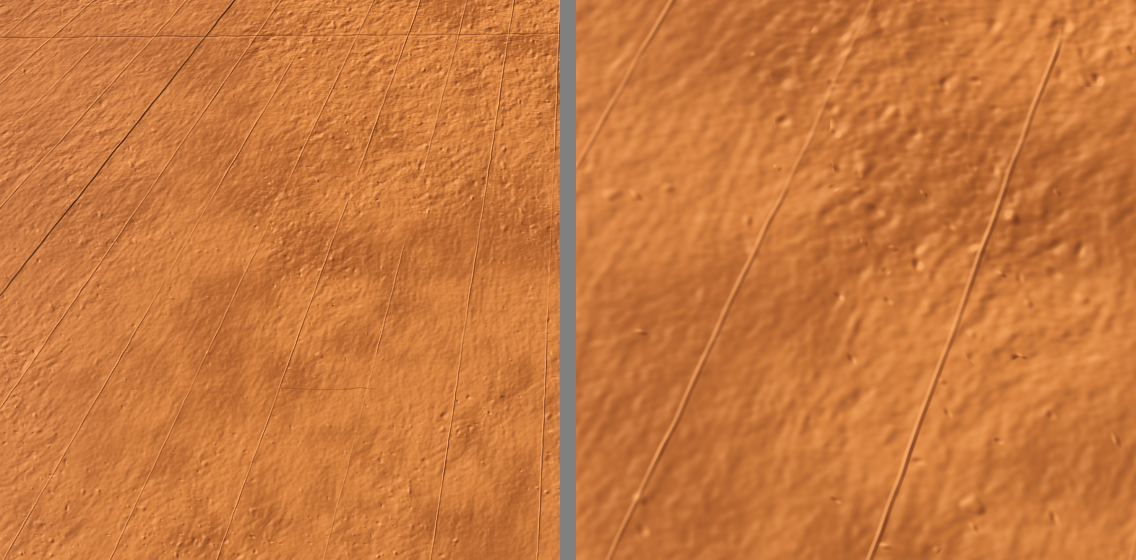
Left: the whole. Right: its middle third, enlarged.
Write a three.js fragment shader that draws this texture.

```glsl
// Ochre plastered floor seen in perspective: board joints fan out towards
// the viewer over a rough relief, lit from the upper left.
// Joints are integer lines of a board coordinate; relief is layered noise.
varying vec2 vUv;

const vec3 OCHRE = vec3(0.85, 0.51, 0.25);
const vec3 BROWN = vec3(0.73, 0.41, 0.19);
const vec3 ROSE = vec3(0.81, 0.50, 0.30);
const vec3 LIGHT = vec3(1.0, 0.70, 0.43);
const vec3 SHADOW = vec3(0.46, 0.22, 0.11);
const vec2 LIGHT_STEP = vec2(-0.0015, 0.0010);

float hash(vec2 p) {
  return fract(sin(dot(p, vec2(127.1, 311.7))) * 43758.5453);
}

float noise(vec2 p) {
  vec2 i = floor(p), f = fract(p);
  f = f * f * (3.0 - 2.0 * f);
  return mix(mix(hash(i), hash(i + vec2(1.0, 0.0)), f.x),
             mix(hash(i + vec2(0.0, 1.0)), hash(i + vec2(1.0, 1.0)), f.x), f.y);
}

float fbm(vec2 p) {
  float sum = 0.0, amp = 0.5;
  for (int i = 0; i < 4; i++) {
    sum += amp * noise(p);
    p = mat2(1.6, 1.2, -1.2, 1.6) * p + 7.3;
    amp *= 0.62;
  }
  return sum;
}

// 1 between a and b, with soft ends
float span(float x, float a, float b) {
  return smoothstep(a - 0.008, a + 0.008, x) * (1.0 - smoothstep(b - 0.008, b + 0.008, x));
}

float isBoard(float id, float n) {
  return 1.0 - step(0.5, abs(id - n));
}

float stroke(float d, float halfWidth) {
  return 1.0 - smoothstep(halfWidth * 0.4, halfWidth + 0.0009, abs(d));
}

float boardWidth(float t) {
  return mix(0.0833, 0.1909, t);
}

// Canvas to floor: x counts boards, y is depth
vec2 floorPos(vec2 p) {
  float t = 1.0 - p.y, w = boardWidth(t);
  return vec2((p.x - mix(0.0025, -1.3298, t)) / w, 1.2 / w);
}

// Scattered lumps and pits, one at most in each cell
float lumps(vec2 p, float cells, float chance) {
  vec2 id = floor(p * cells);
  vec2 centre = 0.35 + 0.3 * vec2(hash(id), hash(id + 19.7));
  float radius = mix(0.14, 0.34, hash(id + 5.1));
  float bump = 1.0 - smoothstep(0.0, radius, length(fract(p * cells) - centre));
  return bump * step(hash(id + 41.3), chance) * (hash(id + 8.8) < 0.45 ? -1.0 : 1.0);
}

// Sharp crests, drawn out along a rising diagonal
float ridges(vec2 p, vec2 freq) {
  vec2 r = mat2(0.87, -0.5, 0.5, 0.87) * p;
  r += 0.02 * vec2(noise(p * 19.0), noise(p * 19.0 + 40.0));
  return 1.0 - abs(2.0 * noise(r * freq) - 1.0);
}

float relief(vec2 p, float rough) {
  vec2 q = floorPos(p);
  q += 0.14 * (vec2(noise(q * 2.3), noise(q * 2.3 + 31.0)) - 0.5);
  float streaks = noise(q * vec2(24.0, 5.0)) * 0.13;
  float grain = noise(p * 125.0) * 0.11 + noise(p * 215.0 + 9.0) * 0.10;
  float crests = ridges(p, vec2(34.0, 80.0)) * mix(0.03, 0.17, rough);
  vec2 scatter = p + 0.008 * vec2(noise(p * 80.0), noise(p * 80.0 + 17.0));
  float stones = lumps(scatter, 36.0, 0.32 * rough * rough) * 0.40
               + lumps(scatter + 0.37, 61.0, 0.06 + 0.34 * rough * rough) * 0.22;
  return fbm(q * vec2(4.6, 5.4) + p.x * 0.4) * mix(0.45, 0.95, rough)
       + streaks + grain + crests + stones;
}

// How clearly each joint shows along its length, t runs from the far edge
float jointStrength(float id, float t) {
  float s = mix(0.35, 1.0, noise(vec2(id * 9.1, t * 17.0)));
  s *= mix(0.6, 1.0, noise(vec2(id * 3.7, t * 85.0)));
  s *= 1.0 - isBoard(id, 3.0) * (1.0 - 0.7 * span(t, 0.08, 0.21));
  s *= 1.0 - isBoard(id, 7.0) * (0.85 * span(t, -0.1, 0.11) + 0.65 * span(t, 0.36, 0.54));
  s *= 1.0 - isBoard(id, 8.0) * (0.75 * span(t, 0.31, 0.45) + 0.55 * span(t, 0.61, 0.70));
  s *= 1.0 - isBoard(id, 9.0) * span(t, 0.31, 0.36);
  s *= 1.0 - isBoard(id, 10.0) * (0.45 * span(t, 0.06, 0.31) + span(t, 0.31, 0.44)
       + 0.85 * span(t, 0.63, 0.80) + 0.6 * span(t, 0.80, 1.1));
  return s * (1.0 - isBoard(id, 12.0) * 0.8 * span(t, 0.27, 0.55));
}

void main() {
  vec2 p = vUv;
  float t = 1.0 - p.y;
  vec2 q = floorPos(p);

  // Broad colour drift and smaller stains
  float tone = noise(q * vec2(0.9, 1.3) + 3.0) * 0.45 + noise(p * 13.0) * 0.3 + noise(p * 31.0) * 0.25;
  vec3 color = mix(OCHRE, BROWN, smoothstep(0.36, 0.72, tone));
  color = mix(color, ROSE, 0.6 * smoothstep(0.75, 0.1, p.x + 0.35 * t));

  // Relief shading, stronger in rough patches
  float rough = smoothstep(0.3, 0.7, noise(p * 5.5 + 2.0) * 0.65 + noise(p * 17.0) * 0.35);
  float shade = 2.5 * (relief(p - LIGHT_STEP, rough) - relief(p + LIGHT_STEP, rough));
  color = mix(color, LIGHT, clamp(-shade, 0.0, 0.8));
  color = mix(color, SHADOW, clamp(shade * 0.8, 0.0, 0.85));

  // Board joints: thin dark groove with a lit lip on its left
  float id = floor(q.x + 0.5);
  float slope = 0.1076 * id - 1.3323;
  float d = (q.x - id) * boardWidth(t) / sqrt(1.0 + slope * slope);
  d += 0.0012 * (noise(vec2(id * 5.0, t * 60.0)) - 0.5) + 0.0014 * (noise(vec2(id * 7.0, t * 12.0)) - 0.5);
  float strength = jointStrength(id, t);
  float deep = isBoard(id, 5.0);
  color = mix(color, LIGHT, 0.75 * sqrt(strength) * (1.0 - 0.5 * deep) * stroke(d + 0.0021, 0.0010));
  float groove = stroke(d, 0.0009 + 0.0005 * deep);
  color = mix(color, SHADOW * (1.0 - 0.35 * deep), min(0.95 * strength + 0.3 * deep, 1.0) * groove);

  // Cross joints: one across the far end, one short and faint
  float wave = 0.002 * noise(vec2(p.x * 45.0, 2.0));
  float far = p.y - mix(0.934, 0.941, p.x) + wave;
  float near = p.y - 0.308 + wave * 2.0;
  float cross = max(0.6 * stroke(far, 0.0009), 0.4 * stroke(near, 0.0009) * span(p.x, 0.5, 0.67));
  color = mix(color, SHADOW, cross * mix(0.4, 1.0, noise(p * 30.0)));
  color = mix(color, LIGHT, 0.25 * stroke(far + 0.0024, 0.0009));

  gl_FragColor = vec4(color, 1.0);
}
```
